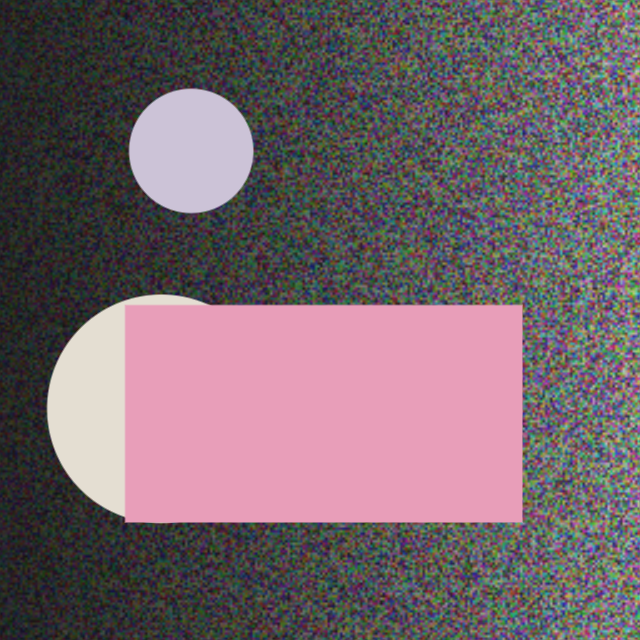
Write a Shadertoy shader that draws this background.

```glsl
#define GRAIN_CELLS 256.0
#define LEVEL_LEFT 0.145
#define LEVEL_RIGHT 0.485
#define LEVEL_CURVE 1.3
#define GRAIN_LEFT 0.17
#define GRAIN_RIGHT 0.68
#define EDGE_WIDTH 0.003
#define CREAM vec3(0.894, 0.871, 0.824)
#define PINK vec3(0.910, 0.620, 0.725)
#define LAVENDER vec3(0.800, 0.765, 0.843)

// Integer hash: three independent values in 0..1 per cell
vec3 hashCell(ivec2 cell) {
    uvec3 v = uvec3(cell, 17) * 1664525u + 1013904223u;
    v.x += v.y * v.z; v.y += v.z * v.x; v.z += v.x * v.y;
    v ^= v >> 16u;
    v.x += v.y * v.z; v.y += v.z * v.x; v.z += v.x * v.y;
    return vec3(v >> 8u) / 16777216.0;
}

// Colour noise blended linearly between cell centres
vec3 softGrain(vec2 p) {
    p -= 0.5;
    ivec2 cell = ivec2(floor(p));
    vec2 f = fract(p);
    vec3 low = mix(hashCell(cell), hashCell(cell + ivec2(1, 0)), f.x);
    vec3 high = mix(hashCell(cell + ivec2(0, 1)), hashCell(cell + ivec2(1, 1)), f.x);
    return mix(low, high, f.y);
}

float circleDistance(vec2 p, vec2 center, float radius) {
    return length(p - center) - radius;
}

float boxDistance(vec2 p, vec2 low, vec2 high) {
    vec2 d = abs(p - 0.5 * (low + high)) - 0.5 * (high - low);
    return length(max(d, 0.0)) + min(max(d.x, d.y), 0.0);
}

// Smooth coverage across the edge of a shape
float coverage(float dist) {
    return clamp(0.5 - dist / EDGE_WIDTH, 0.0, 1.0);
}

// Brightness and grain both grow from left to right
vec3 grainBackground(vec2 uv) {
    float level = mix(LEVEL_LEFT, LEVEL_RIGHT, pow(uv.x, LEVEL_CURVE));
    float strength = mix(GRAIN_LEFT, GRAIN_RIGHT, uv.x);
    return level + strength * (softGrain(uv * GRAIN_CELLS) - 0.5);
}

void mainImage(out vec4 fragColor, in vec2 fragCoord) {
    vec2 uv = fragCoord / iResolution.xy;
    vec3 color = grainBackground(uv);

    // Flat shapes, back to front
    float disc = circleDistance(uv, vec2(0.2520, 0.3613), 0.1785);
    float panel = boxDistance(uv, vec2(0.1953, 0.1836), vec2(0.8164, 0.5234));
    float ball = circleDistance(uv, vec2(0.2988, 0.7642), 0.0972);
    color = mix(color, CREAM, coverage(disc));
    color = mix(color, PINK, coverage(panel));
    color = mix(color, LAVENDER, coverage(ball));

    fragColor = vec4(clamp(color, 0.0, 1.0), 1.0);
}
```
